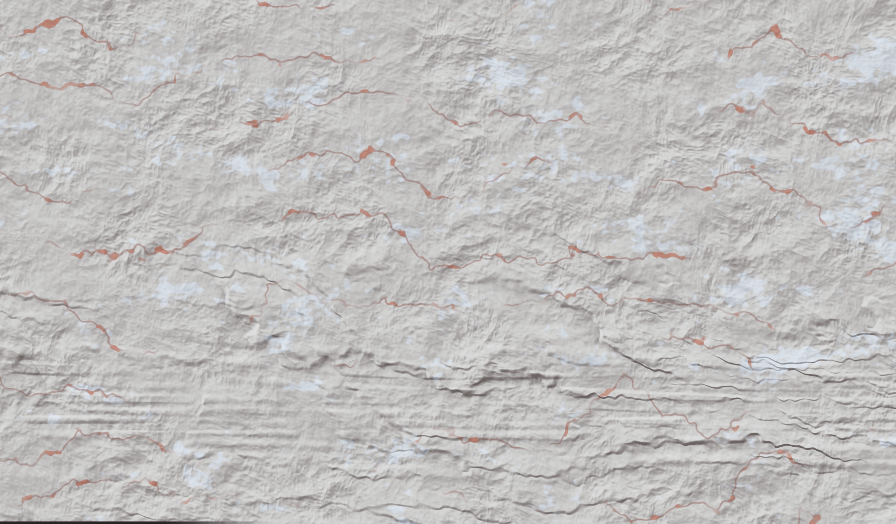
This texture is drawn by a Shadertoy shader. Its source:

```glsl
// Pale grey split-stone face with ragged ledges, chalky patches and thin rusty veins.

vec2 hash22(vec2 p) {
    vec3 q = fract(vec3(p.xyx) * vec3(0.1031, 0.1030, 0.0973));
    q += dot(q, q.yzx + 33.33);
    return fract((q.xx + q.yz) * q.zy) * 2.0 - 1.0;
}

// Gradient noise, roughly -0.5 to 0.5
float noise(vec2 p) {
    vec2 i = floor(p), f = p - i;
    vec2 u = f * f * f * (f * (f * 6.0 - 15.0) + 10.0);
    float a = dot(hash22(i), f);
    float b = dot(hash22(i + vec2(1, 0)), f - vec2(1, 0));
    float c = dot(hash22(i + vec2(0, 1)), f - vec2(0, 1));
    float d = dot(hash22(i + vec2(1, 1)), f - vec2(1, 1));
    return mix(mix(a, b, u.x), mix(c, d, u.x), u.y);
}

float fbm(vec2 p) {
    float sum = 0.0, amp = 1.0;
    for (int i = 0; i < 5; i++) {
        sum += amp * noise(p);
        p = p * 2.03 + vec2(17.3, 9.1);
        amp *= 0.5;
    }
    return sum;
}

// Sharp folds, used for chipped facets
float folds(vec2 p) {
    float sum = 0.0, amp = 1.0;
    for (int i = 0; i < 4; i++) {
        sum += amp * abs(noise(p));
        p = mat2(1.6, 1.2, -1.2, 1.6) * p + 5.7;
        amp *= 0.55;
    }
    return sum;
}

// Small ragged displacement that makes lines jagged
vec2 jag(vec2 p) {
    return 0.014 * vec2(noise(p * 21.0), noise(p * 24.0 + 9.0))
         + 0.009 * vec2(noise(p * 52.0 + 4.0), noise(p * 55.0 + 30.0));
}

// Coordinates along and across the ledges, which dip to the right
vec2 alongDip(vec2 p) {
    float dip = mix(0.12, 0.42, smoothstep(0.05, 0.4, p.y));
    return vec2(p.x - dip * p.y, p.y + dip * (p.x - 0.85));
}

float strata(vec2 p) {
    vec2 d = alongDip(p);
    return d.y * 6.5 + 1.7 * fbm(d * vec2(1.5, 2.6) + 3.0);
}

// Ledges are strongest in the lower half and fade in and out along their length
float ledgeMask(vec2 p) {
    float low = 0.06 + 0.94 * smoothstep(0.62, 0.40, p.y);
    return low * smoothstep(-0.22, 0.24, noise(alongDip(p) * vec2(2.8, 6.0) + 41.0));
}

// Steep on the underside, gently falling above
float ledge(float q, float lip) {
    float f = fract(q);
    return smoothstep(0.0, lip, f) * (1.0 - f);
}

float height(vec2 p) {
    // Calm areas alternate with chipped ones
    float rough = 0.6 + 0.7 * smoothstep(-0.2, 0.25, noise(p * 6.0 + 90.0));
    vec2 bent = p + 0.03 * vec2(noise(p * 9.0), noise(p * 8.0 + 50.0));
    float h = 0.0018 * fbm(p * vec2(9.0, 10.0)) * rough;
    h -= 0.0032 * rough * folds(mat2(0.8, 0.6, -0.6, 0.8) * bent * vec2(11.0, 12.0) + 11.0);

    vec2 torn = p + jag(p);
    float lip = 0.12 + 0.12 * noise(p * 5.0 + 33.0);
    h += 0.0030 * ledgeMask(p) * ledge(strata(torn), lip);
    vec2 d = alongDip(torn);
    float fine = d.y * 13.0 + 2.6 * fbm(d * vec2(2.0, 3.6) + 60.0);
    h += 0.0016 * ledgeMask(p + vec2(7, 0)) * ledge(fine, 0.18);
    return h;
}

float veinField(vec2 p) {
    p += 1.2 * jag(p + 3.0);
    return p.y * 8.5 + 1.6 * fbm(p * vec2(2.2, 2.4) + 130.0);
}

void mainImage(out vec4 fragColor, in vec2 fragCoord) {
    vec2 p = fragCoord / iResolution.y;
    vec2 torn = p + jag(p);

    // Relief lit from the upper left
    vec2 toLight = normalize(vec2(-0.6, 1.0)) * 0.0026;
    float light = (height(p) - height(p + toLight)) / 0.0026;
    light = light > 0.0 ? light / (1.0 + 8.0 * light) : light / (1.0 - 1.1 * light);
    float tone = 0.756 + light * 1.2;

    // Soft shade gathered below each lip, and fine grain
    tone -= 0.09 * ledgeMask(p) * exp(-10.0 * (1.0 - fract(strata(torn))));
    tone += 0.035 * noise(p * 120.0);
    tone = max(tone, 0.42);
    vec3 color = vec3(tone) + (tone - 0.76) * vec3(0.0, 0.08, 0.08);
    color += vec3(0.004, 0.0, -0.003);

    // Chalky blue-white streaks, frayed into flecks
    float chalk = fbm((p + 0.5 * jag(p)) * vec2(4.5, 11.0) + 80.0);
    chalk += 0.5 * noise(p * vec2(34.0, 48.0)) + 0.4 * noise(p * vec2(75.0, 90.0));
    chalk += 0.12 * smoothstep(0.5, 0.1, abs(p.y - 0.64)) - 0.06;
    chalk = smoothstep(0.27, 0.47, chalk);
    color = mix(color, vec3(0.82, 0.85, 0.89) + 0.8 * light, 0.8 * chalk);

    // Broken veins: contours of a wavy field, measured in canvas units
    float field = veinField(p);
    vec2 slope = vec2(veinField(p + vec2(0.003, 0)), veinField(p + vec2(0, 0.003))) - field;
    float dist = abs(fract(field) - 0.5) / max(length(slope) / 0.003, 6.0);
    float present = smoothstep(-0.10, 0.10, noise(p * vec2(3.5, 5.0) + 150.0)
                                          + 0.4 * noise(p * 19.0 + 12.0));
    float swell = smoothstep(0.08, 0.34, noise(p * vec2(28.0, 34.0) + 170.0)
                                       + 0.4 * noise(p * 70.0));
    float width = 0.0009 + 0.0036 * swell * present;
    float vein = smoothstep(width + 0.0022, width - 0.001, dist) * present;
    vec3 rust = mix(vec3(0.60, 0.46, 0.44), vec3(0.72, 0.46, 0.39), swell);
    color = mix(color, rust + 0.6 * light, vein * mix(0.65, 0.8, swell));

    // Dark gap under the lower left edge
    float gap = smoothstep(0.007, 0.003, p.y) * smoothstep(0.55, 0.3, p.x);
    color = mix(color, vec3(0.16, 0.14, 0.14), gap);

    fragColor = vec4(clamp(color, 0.0, 1.0), 1.0);
}
```
